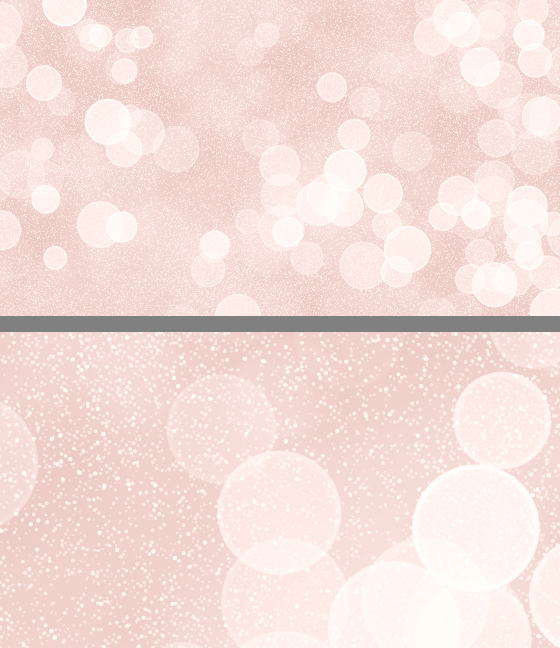
Top: the whole. Bottom: its middle third, enlarged.
Write a Shadertoy shader that draws this background.

```glsl
const int DISC_COUNT = 204;
const int CLUSTER_SIZE = 4;
const float CLUSTER_SPREAD = 0.42;
const vec3 SHADE = vec3(0.918, 0.780, 0.758);
const vec3 LIGHT = vec3(1.04, 1.0, 0.985);
const vec2 RADIUS_RANGE = vec2(0.036, 0.078);
const vec2 STRENGTH_RANGE = vec2(0.06, 0.72);
const float MARGIN = 0.08;
const float RIM_WIDTH = 0.003;
const float RIM_STRENGTH = 0.35;
const float HALO_STRENGTH = 0.15;
const float CLOUD_SCALE = 3.5;
const float FINE_GRAIN_ROWS = 175.0;
const float GLITTER_ROWS = 118.0;

vec4 hash4(vec2 p) {
    vec4 q = fract(p.xyxy * vec4(0.1031, 0.1030, 0.0973, 0.1099));
    q += dot(q, q.wzxy + 33.33);
    return fract((q.xxyz + q.yzzw) * q.zywx);
}

float valueNoise(vec2 p) {
    vec2 cell = floor(p), f = fract(p);
    f = f * f * (3.0 - 2.0 * f);
    float low = mix(hash4(cell).x, hash4(cell + vec2(1, 0)).x, f.x);
    float high = mix(hash4(cell + vec2(0, 1)).x, hash4(cell + 1.0).x, f.x);
    return mix(low, high, f.y);
}

float clouds(vec2 p) {
    return 0.55 * valueNoise(p) + 0.3 * valueNoise(p * 2.1 + 7.3)
         + 0.15 * valueNoise(p * 4.3 + 19.1);
}

// One jittered dot per cell of a turned lattice, present with the given chance
float speckles(vec2 uv, float rows, float angle, vec2 radii, float chance, float pixel) {
    float c = cos(angle), s = sin(angle);
    vec2 p = mat2(c, s, -s, c) * uv * rows + 300.0;
    vec4 h = hash4(floor(p));
    float radius = mix(radii.x, radii.y, h.w);
    vec2 center = mix(vec2(radius), vec2(1.0 - radius), h.xy);
    float soft = 0.5 * pixel * rows;
    float dotMask = 1.0 - smoothstep(radius - soft, radius + soft, length(fract(p) - center));
    return dotMask * step(h.z, chance) * mix(0.45, 1.0, h.w);
}

// Opacity of a translucent disc with a thin bright rim and a wide halo
float discOpacity(float dist, float radius, float strength, float blur, float pixel) {
    float soft = max(blur, 0.7 * pixel);
    float body = 1.0 - smoothstep(radius - soft, radius + soft, dist);
    float rimOffset = (dist - radius + RIM_WIDTH) / max(RIM_WIDTH, 0.7 * pixel);
    float rim = exp(-rimOffset * rimOffset) * RIM_STRENGTH * (1.0 - smoothstep(0.0, 0.012, blur));
    float spread = dist / (1.6 * radius);
    float halo = HALO_STRENGTH * exp(-spread * spread);
    return strength * (body * (1.0 + rim) + halo * (1.0 - body));
}

void mainImage(out vec4 fragColor, in vec2 fragCoord) {
    float pixel = 1.0 / iResolution.y;
    vec2 uv = fragCoord * pixel;
    vec2 extent = vec2(iResolution.x * pixel, 1.0);

    // Soft backdrop
    float cloud = clouds(uv * CLOUD_SCALE + 3.7);
    float shadow = 1.0 - mix(0.0, 0.32, smoothstep(0.3, 0.8, cloud));

    // Clustered bokeh discs, the faint ones out of focus
    for (int i = 0; i < DISC_COUNT; i++) {
        vec4 h = hash4(vec2(float(i) + 1.0, 41.0));
        vec4 cluster = hash4(vec2(float(i / CLUSTER_SIZE) + 1.0, 167.0));
        float pick = hash4(vec2(float(i) + 1.0, 87.0)).y;
        vec2 center = mix(vec2(-MARGIN), extent + MARGIN, cluster.xy);
        center += (h.xy - 0.5) * CLUSTER_SPREAD;
        float radius = mix(RADIUS_RANGE.x, RADIUS_RANGE.y, h.z);
        float strength = mix(STRENGTH_RANGE.x, STRENGTH_RANGE.y, pow(h.w, 1.5));
        float blur = 0.014 * step(h.w, 0.35) * pick;
        shadow *= 1.0 - discOpacity(length(uv - center), radius, strength, blur, pixel);
    }

    // Fine grain and brighter glitter
    float density = mix(0.6, 1.2, valueNoise(uv * 9.0 + 31.0));
    float grain = speckles(uv, FINE_GRAIN_ROWS, 0.6, vec2(0.18, 0.36), 0.6 * density, pixel);
    float glitter = speckles(uv, GLITTER_ROWS, 1.1, vec2(0.14, 0.28), 0.32 * density, pixel);
    shadow *= (1.0 - 0.65 * grain) * (1.0 - 0.85 * glitter);

    fragColor = vec4(clamp(mix(LIGHT, SHADE, shadow), 0.0, 1.0), 1.0);
}
```
